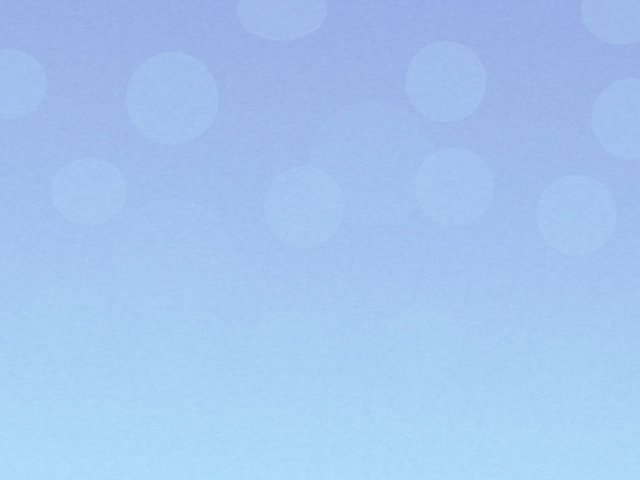
Give the GLSL for this background, as a Shadertoy shader.

```glsl
// Pale blue sky gradient with translucent light discs and a soft paper mottle.
// Discs are ellipse distances blended towards one pale tint, so they fade
// on the lighter lower sky; the mottle is layered cellular noise.

#define SKY_TOP vec3(0.598, 0.688, 0.905)
#define SKY_MIDDLE vec3(0.640, 0.764, 0.936)
#define SKY_BOTTOM vec3(0.686, 0.860, 0.974)
#define DISC_TINT vec3(0.680, 0.838, 0.964)
#define DISC_ALPHA 0.28
#define HALO_ALPHA 0.12
#define RIM_ALPHA 0.04
#define LEFT_LIGHT 0.07
#define MOTTLE 0.060
#define TINT_MOTTLE 0.022
#define GRAIN_SCALE vec2(38.0, 70.0)
#define EDGE_SOFTNESS 0.0024

// Bright discs: centre and radii, in canvas heights
const int DISC_COUNT = 10;
const vec4 DISCS[DISC_COUNT] = vec4[DISC_COUNT](
    vec4(0.587, 0.979, 0.094, 0.063), vec4(1.293, 0.979, 0.082, 0.071),
    vec4(0.014, 0.825, 0.083, 0.073), vec4(0.359, 0.795, 0.096, 0.096),
    vec4(0.929, 0.830, 0.084, 0.084), vec4(1.316, 0.753, 0.083, 0.084),
    vec4(0.186, 0.601, 0.079, 0.070), vec4(0.634, 0.569, 0.083, 0.084),
    vec4(0.946, 0.611, 0.082, 0.081), vec4(1.201, 0.552, 0.083, 0.084));

vec2 hash2(vec2 cell) {
    vec3 h = fract(cell.xyx * vec3(0.1031, 0.1030, 0.0973));
    h += dot(h, h.yzx + 33.33);
    return fract((h.xx + h.yz) * h.zy);
}

// Distance to the nearest scattered cell point
float cellular(vec2 p) {
    vec2 cell = floor(p);
    float nearest = 4.0;
    for (int y = -1; y <= 1; y++) {
        for (int x = -1; x <= 1; x++) {
            vec2 neighbour = cell + vec2(x, y);
            vec2 toPoint = neighbour + hash2(neighbour) - p;
            nearest = min(nearest, dot(toPoint, toPoint));
        }
    }
    return sqrt(nearest);
}

float ellipseDistance(vec2 p, vec2 centre, vec2 radii) {
    return (length((p - centre) / radii) - 1.0) * min(radii.x, radii.y);
}

// Blend in a translucent disc with a slightly lighter rim
vec3 addDisc(vec3 color, float dist, float alpha, float softness) {
    float fill = 1.0 - smoothstep(-softness, softness, dist);
    float rim = fill * smoothstep(-0.006, 0.0, dist);
    return mix(color, DISC_TINT, fill * alpha + rim * RIM_ALPHA);
}

void mainImage(out vec4 fragColor, in vec2 fragCoord) {
    vec2 p = fragCoord / iResolution.y;
    float across = fragCoord.x / iResolution.x;
    float edge = max(EDGE_SOFTNESS, 1.0 / iResolution.y);

    // Sky, a little lighter on the left
    float depth = clamp(1.0 - p.y + LEFT_LIGHT * (0.5 - across), 0.0, 1.0);
    vec3 color = mix(SKY_TOP, SKY_MIDDLE, min(depth * 2.0, 1.0));
    color = mix(color, SKY_BOTTOM, max(depth * 2.0 - 1.0, 0.0));

    // Two wide halos
    color = addDisc(color, ellipseDistance(p, vec2(0.776, 0.660), vec2(0.132, 0.128)), HALO_ALPHA, edge);
    color = addDisc(color, ellipseDistance(p, vec2(0.361, 0.458), vec2(0.128)), HALO_ALPHA, edge);

    // Bright discs
    for (int i = 0; i < DISC_COUNT; i++) {
        float dist = ellipseDistance(p, DISCS[i].xy, DISCS[i].zw);
        color = addDisc(color, dist, DISC_ALPHA, edge);
    }

    // Wavy row of faint discs in the lower sky
    for (int i = 0; i < 5; i++) {
        float k = float(i);
        vec2 centre = vec2(0.142 + 0.26 * k - 0.055 * sin(0.785 * k),
                           0.337 - 0.03 * k - 0.04 * sin(1.571 * k));
        color = addDisc(color, ellipseDistance(p, centre, vec2(0.079)), DISC_ALPHA * 0.65, 2.0 * edge);
    }

    // Paper mottle, stretched sideways; opposed layers balance light and dark
    vec2 grainPos = p * GRAIN_SCALE;
    float coarse = cellular(grainPos) - cellular(grainPos + 53.0);
    float medium = cellular(grainPos * 2.1 + 17.0) - cellular(grainPos * 2.3 + 71.0);
    float fine = cellular(grainPos * 4.1 + 41.0) - 0.48;
    color += MOTTLE * (0.2 * coarse + 0.25 * medium + 0.35 * fine) * vec3(0.8, 1.0, 0.7);

    // Faint drift between violet and cyan
    float drift = cellular(grainPos * 0.9 + 97.0) - cellular(grainPos * 1.3 + 131.0);
    color += TINT_MOTTLE * drift * vec3(0.35, -0.3, 0.1);

    fragColor = vec4(color, 1.0);
}
```
